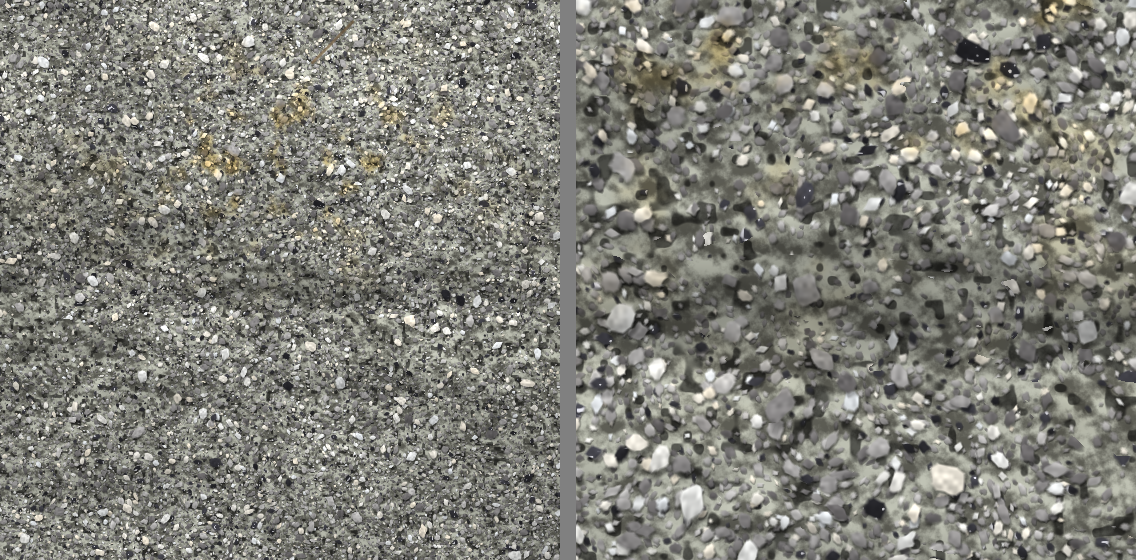
Left, the full canvas; right, a detail of the centre.
A three.js fragment shader for this texture:

```glsl
varying vec2 vUv;

const vec3 PASTE_DARK = vec3(0.33, 0.33, 0.30);
const vec3 PASTE_LIGHT = vec3(0.69, 0.70, 0.65);
const vec3 QUARTZ_DARK = vec3(0.35, 0.34, 0.345);
const vec3 QUARTZ_LIGHT = vec3(0.72, 0.715, 0.71);
const vec3 FELDSPAR = vec3(0.85, 0.85, 0.84);
const vec3 MICA = vec3(0.17, 0.17, 0.19);
const vec3 OCHRE = vec3(0.55, 0.46, 0.25);
const vec3 TWIG = vec3(0.50, 0.42, 0.31);
const float EDGE = 0.0013;
const float SHADOW = 0.34;
const float LEDGE_DEPTH = 1.5;

float hash(vec2 p) {
  vec3 q = fract(vec3(p.xyx) * 0.1031);
  q += dot(q, q.yzx + 33.33);
  return fract((q.x + q.y) * q.z);
}

vec2 hash2(vec2 p) {
  return vec2(hash(p), hash(p + 71.7));
}

float noise(vec2 p) {
  vec2 i = floor(p);
  vec2 f = fract(p);
  f = f * f * (3.0 - 2.0 * f);
  float bottom = mix(hash(i), hash(i + vec2(1.0, 0.0)), f.x);
  float top = mix(hash(i + vec2(0.0, 1.0)), hash(i + 1.0), f.x);
  return mix(bottom, top, f.y);
}

float fbm(vec2 p) {
  float sum = 0.0;
  float gain = 0.5;
  for (int i = 0; i < 5; i++) {
    sum += gain * noise(p);
    p = mat2(1.6, 1.2, -1.2, 1.6) * p + 17.3;
    gain *= 0.5;
  }
  return sum;
}

// Angular pebble: a skewed, rotated box with cut corners
float pebble(vec2 v, float radius, vec2 shape) {
  float angle = 6.2832 * shape.x;
  float c = cos(angle);
  float s = sin(angle);
  vec2 q = mat2(c, s, -s, c) * v;
  q.x += (shape.y - 0.5) * 0.7 * q.y;
  q.y *= 1.0 + 0.6 * shape.y;
  vec2 a = abs(q);
  float body = max(max(a.x, a.y), dot(a, vec2(mix(0.65, 0.9, shape.x))));
  return max(body, dot(q, vec2(0.8, 0.75))) - radius;
}

vec3 mineral(float pick, float tone, float whites, float darks) {
  vec3 color = mix(QUARTZ_DARK, QUARTZ_LIGHT, tone);
  vec3 white = FELDSPAR * mix(vec3(1.0, 0.96, 0.89), vec3(0.97, 0.99, 1.02), tone);
  color = mix(color, white, step(1.0 - whites, pick));
  return mix(color, MICA * (0.7 + 0.8 * tone), step(pick, darks));
}

// One layer of scattered grains, each with a shadow below it
vec3 addGrains(vec3 color, vec2 uv, float scale, float density, float whites, float darks) {
  vec2 p = uv * scale;
  vec2 cell = floor(p);
  float blur = EDGE * scale;
  float wobble = (noise(p * 4.0) - 0.5) * 0.13;
  float grit = noise(uv * 330.0 + scale) - 0.5;
  for (int y = -1; y <= 1; y++) {
    for (int x = -1; x <= 1; x++) {
      vec2 id = cell + vec2(float(x), float(y));
      vec2 key = id + scale * 3.7;
      if (hash(key + 5.1) > density) continue;
      vec2 v = p - id - 0.1 - 0.8 * hash2(key + 13.0);
      vec2 shape = hash2(key + 29.0);
      vec2 kind = hash2(key + 47.0);
      float radius = mix(0.2, 0.46, hash(key + 83.0));
      float dist = pebble(v, radius, shape) + wobble;
      float shadowDist = pebble(v + vec2(-0.05, 0.13), radius, shape) + wobble;
      color *= 1.0 - SHADOW * (1.0 - smoothstep(-0.08, 0.16, shadowDist));
      vec3 grain = mineral(kind.x, kind.y, whites, darks);
      grain *= 1.0 + 0.14 * v.y / radius + 0.26 * grit;
      grain += 0.55 * step(kind.x, darks) * smoothstep(0.27, 0.42, grit);
      color = mix(color, grain, 1.0 - smoothstep(-blur, blur, dist));
    }
  }
  return color;
}

void main() {
  vec2 uv = vUv;
  vec2 warped = uv + 0.012 * (vec2(noise(uv * 23.0), noise(uv * 23.0 + 40.0)) - 0.5);

  // Cement paste with fine relief and pits
  float fine = fbm(uv * 85.0);
  float slope = fine - fbm((uv + vec2(0.001, 0.0035)) * 85.0);
  vec3 color = mix(PASTE_DARK, PASTE_LIGHT, smoothstep(0.15, 0.8, fine + 0.9 * slope));
  color *= 1.0 - 0.55 * smoothstep(0.66, 0.82, noise(uv * 140.0 + 9.0));

  // Bare paste gathers in patches near the middle
  float height = (uv.y - 0.48) / 0.2;
  float band = exp(-height * height);
  float bare = band * smoothstep(0.4, 0.62, fbm(uv * vec2(7.0, 13.0) + 3.0));
  float cover = 1.0 - 0.75 * bare;

  color = addGrains(color, warped, 173.0, 0.66 * cover, 0.17, 0.08);
  color = addGrains(color, warped, 107.0, 0.52 * cover, 0.24, 0.09);
  color = addGrains(color, warped, 67.0, 0.34 * cover, 0.36, 0.10);
  color = addGrains(color, warped, 43.0, 0.13 * cover, 0.62, 0.20);

  // Broken horizontal ledges and broad unevenness
  vec2 ledge = uv * vec2(5.0, 11.0);
  float overhang = fbm(ledge + vec2(0.0, 0.22)) - fbm(ledge);
  color *= 1.0 - LEDGE_DEPTH * (0.3 + 0.7 * band) * clamp(overhang, -0.06, 0.24);
  color *= 0.86 + 0.32 * fbm(uv * 5.0 + 8.0) + 0.09 * smoothstep(0.5, 1.0, uv.y);

  // Ochre stains in the upper middle
  vec2 spread = (uv - vec2(0.52, 0.72)) * vec2(3.2, 6.0);
  float stain = exp(-dot(spread, spread)) * smoothstep(0.48, 0.72, fbm(uv * 24.0 + 60.0));
  color = mix(color, color * OCHRE * 2.0, 0.7 * stain);

  // Short dry twig
  vec2 along = vec2(0.072, 0.073);
  vec2 rel = uv - vec2(0.558, 0.888);
  float reach = clamp(dot(rel, along) / dot(along, along), 0.0, 1.0);
  float twig = length(rel - along * reach) - 0.0025;
  color = mix(color, TWIG * (0.7 + 0.6 * fine), 0.8 * (1.0 - smoothstep(-EDGE, EDGE, twig)));

  gl_FragColor = vec4(clamp(color, 0.0, 1.0), 1.0);
}
```
